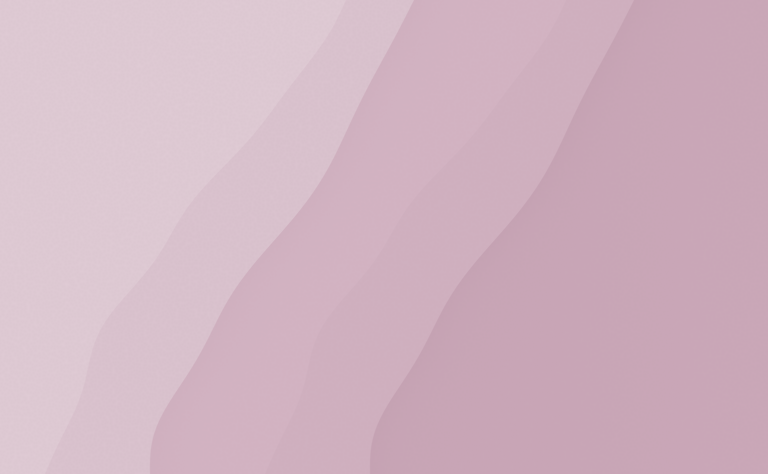
This background is drawn by a WebGL 1 fragment shader. Its source:

```glsl
precision highp float;
// Layered mauve paper: four wavy diagonal edges, soft shadows and faint grain.
uniform vec2 u_resolution;

const float PI = 3.14159265;

// Paper colours from left to right
const vec3 PALE      = vec3(0.868, 0.787, 0.825);
const vec3 PALE_BAND = vec3(0.850, 0.758, 0.803);
const vec3 ROSE      = vec3(0.823, 0.700, 0.759);
const vec3 ROSE_BAND = vec3(0.811, 0.688, 0.747);
const vec3 MAUVE     = vec3(0.784, 0.648, 0.713);

// Edges: x at the top, leftward run to the bottom, and wave amplitudes
const vec2 FOLD_LINE = vec2(0.4505, 0.3919);
const vec4 FOLD_LOW  = vec4(-0.0331, 0.0138, 0.0051, 0.0001);
const vec4 FOLD_HIGH = vec4(0.0038, -0.0024, -0.0005, 0.0032);
const vec2 RIM_LINE  = vec2(0.5391, 0.3438);
const vec4 RIM_LOW   = vec4(-0.0101, 0.0182, -0.0057, -0.0011);
const vec4 RIM_HIGH  = vec4(-0.0030, 0.0043, -0.0012, 0.0004);
const float SHEET_STEP = 0.2865;

const float SHADOW_DEPTH = 0.012;
const float SHADOW_REACH = 0.03;
const float GRAIN_SCALE  = 150.0;
const float GRAIN_PALE   = 0.012;
const float GRAIN_DARK   = 0.004;

// Horizontal position of a wavy edge; t runs from top (0) to bottom (1)
float edgeX(float t, vec2 line, vec4 low, vec4 high) {
  vec4 lowWaves = sin(PI * t * vec4(1.0, 2.0, 3.0, 4.0));
  vec4 highWaves = sin(PI * t * vec4(5.0, 6.0, 7.0, 8.0));
  return line.x - line.y * t + dot(low, lowWaves) + dot(high, highWaves);
}

vec2 hash2(vec2 cell) {
  vec2 q = vec2(dot(cell, vec2(127.1, 311.7)), dot(cell, vec2(269.5, 183.3)));
  return fract(sin(q) * 43758.5);
}

// Distance to the nearest scattered point
float cellular(vec2 p) {
  vec2 cell = floor(p);
  vec2 local = fract(p);
  float nearest = 2.0;
  for (int j = -1; j <= 1; j++) {
    for (int i = -1; i <= 1; i++) {
      vec2 offset = vec2(float(i), float(j));
      nearest = min(nearest, length(offset + hash2(cell + offset) - local));
    }
  }
  return nearest;
}

// Coverage to the right of an edge, smoothed over about one pixel
float cover(float d) {
  float halfWidth = 0.9 / u_resolution.x;
  return smoothstep(-halfWidth, halfWidth, d);
}

float shadow(float d) {
  return SHADOW_DEPTH * exp(-max(d, 0.0) / SHADOW_REACH);
}

void main() {
  vec2 uv = gl_FragCoord.xy / u_resolution;
  float t = 1.0 - uv.y;

  // Signed distances from the two edges of the first sheet
  float fold = uv.x - edgeX(t, FOLD_LINE, FOLD_LOW, FOLD_HIGH);
  float rim = uv.x - edgeX(t, RIM_LINE, RIM_LOW, RIM_HIGH);
  float nextRim = rim - SHEET_STEP;

  // Sheets from left to right, each rim shading the sheet below
  vec3 color = mix(PALE, PALE_BAND, cover(fold));
  color = mix(color, ROSE - shadow(rim), cover(rim));
  color = mix(color, ROSE_BAND - shadow(rim), cover(fold - SHEET_STEP));
  color = mix(color, MAUVE - shadow(nextRim), cover(nextRim));

  // Gentle lift at the far right
  color += 0.006 * smoothstep(0.7, 1.0, uv.x) * cover(nextRim);

  // Paper grain, stronger on the pale sheet
  vec2 paper = uv * vec2(u_resolution.x / u_resolution.y, 1.0);
  float grain = cellular(paper * GRAIN_SCALE) - 0.5;
  color += grain * mix(GRAIN_PALE, GRAIN_DARK, cover(rim));

  gl_FragColor = vec4(color, 1.0);
}
```
